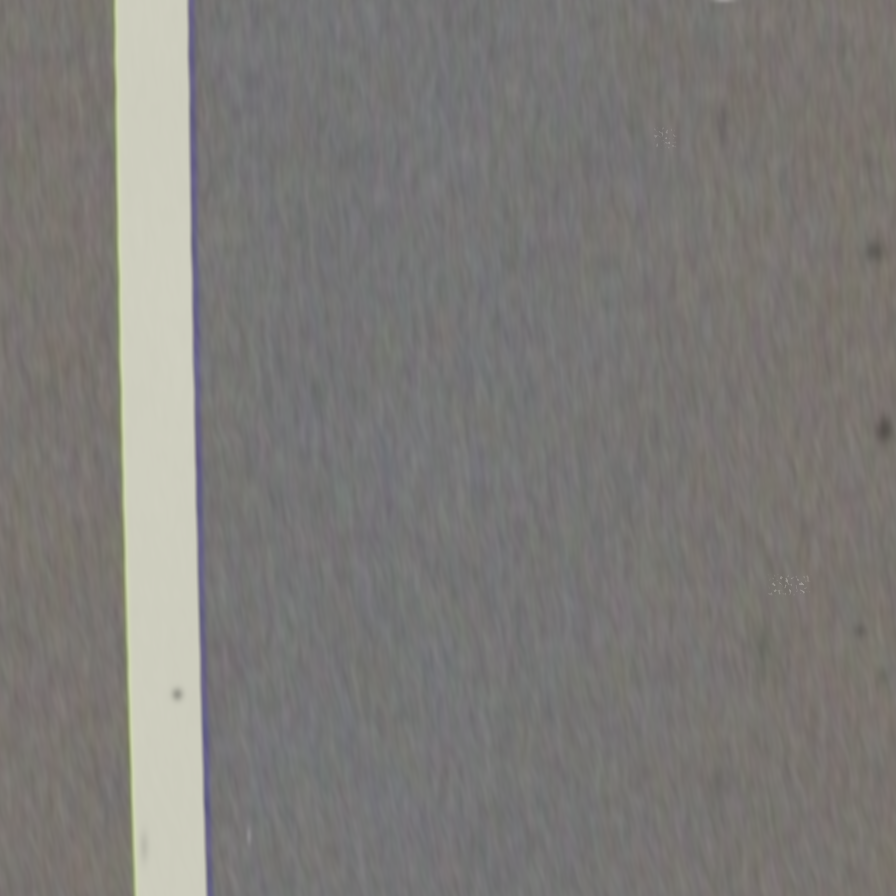
Give the GLSL for this texture, as a three.js fragment shader.

```glsl
// Grey asphalt with a pale painted line that bends slightly down the left side.
// Layers of stretched gradient noise make the streaky grain and its colour tints;
// the line is a pair of quadratic edges with coloured fringes, plus soft stains.
varying vec2 vUv;

vec2 hashGradient(vec2 cell) {
  vec3 p = fract(vec3(cell.xyx) * vec3(0.1031, 0.1030, 0.0973));
  p += dot(p, p.yzx + 33.33);
  return fract((p.xx + p.yz) * p.zy) * 2.0 - 1.0;
}

float gradientNoise(vec2 p) {
  vec2 i = floor(p), f = fract(p);
  vec2 u = f * f * f * (f * (f * 6.0 - 15.0) + 10.0);
  float a = dot(hashGradient(i), f);
  float b = dot(hashGradient(i + vec2(1.0, 0.0)), f - vec2(1.0, 0.0));
  float c = dot(hashGradient(i + vec2(0.0, 1.0)), f - vec2(0.0, 1.0));
  float d = dot(hashGradient(i + 1.0), f - 1.0);
  return mix(mix(a, b, u.x), mix(c, d, u.x), u.y);
}

// Soft elliptical spot, 1 at its centre
float spot(vec2 p, vec2 centre, vec2 radius) {
  vec2 q = (p - centre) / radius;
  return exp(-dot(q, q));
}

// Small patch of thin pale scratches
float scratches(vec2 p, vec2 centre, vec2 radius) {
  float ticks = gradientNoise(p * vec2(330.0, 170.0) + p.y * 90.0);
  vec2 q = abs(p - centre) / radius;
  return smoothstep(0.05, 0.4, ticks) * (1.0 - smoothstep(0.6, 1.1, max(q.x, q.y)));
}

void main() {
  vec2 p = vUv;
  float down = 1.0 - p.y;

  // Streaks lean a little more towards the bottom
  vec2 s = vec2(p.x - 0.05 * down - 0.07 * down * down, p.y);
  s.x += 0.003 * gradientNoise(p * vec2(14.0, 18.0));
  float grain = 0.50 * gradientNoise(s * vec2(105.0, 26.0) + 7.0)
              + 0.35 * gradientNoise(s * vec2(190.0, 52.0) + 31.0)
              + 0.25 * gradientNoise(s * vec2(52.0, 13.0) + 53.0);
  float cloud = gradientNoise(p * vec2(7.0, 5.0) + 11.0);

  // Road: neutral in the middle, warmer towards both sides
  float warm = max(smoothstep(0.5, 1.0, p.x), 0.85 * (1.0 - smoothstep(0.1, 0.32, p.x)));
  vec3 road = mix(vec3(0.457, 0.457, 0.458), vec3(0.474, 0.453, 0.432), warm);
  road += 0.085 * grain + 0.014 * cloud;

  // Faint green-magenta and yellow-blue tints
  float greenTint = gradientNoise(s * vec2(62.0, 17.0) + 83.0)
                  + 0.6 * gradientNoise(p * vec2(17.0, 11.0) + 19.0);
  float blueTint = gradientNoise(s * vec2(48.0, 14.0) + 137.0)
                 + 0.6 * gradientNoise(p * vec2(13.0, 9.0) + 61.0);
  road += 0.020 * greenTint * vec3(-0.7, 0.8, -0.3);
  road += 0.022 * blueTint * vec3(-0.5, -0.3, 1.0);

  // Dark stains on the right
  float stain = 0.24 * spot(p, vec2(0.977, 0.719), vec2(0.011, 0.013));
  stain += 0.28 * spot(p, vec2(0.988, 0.519), vec2(0.010, 0.015));
  stain += 0.12 * spot(p, vec2(0.807, 0.857), vec2(0.005, 0.020));
  stain += 0.15 * spot(p, vec2(0.961, 0.296), vec2(0.007, 0.008));
  stain += 0.08 * spot(p, vec2(0.853, 0.272), vec2(0.014, 0.030));
  stain += 0.07 * spot(p, vec2(0.800, 0.125), vec2(0.012, 0.020));
  stain += 0.07 * spot(p, vec2(0.985, 0.245), vec2(0.008, 0.012));
  road *= 1.0 - stain;

  // Pale scuffs
  road += 0.13 * scratches(p, vec2(0.880, 0.347), vec2(0.026, 0.012));
  road += 0.10 * scratches(p, vec2(0.742, 0.846), vec2(0.014, 0.013));
  road += 0.10 * spot(p, vec2(0.278, 0.067), vec2(0.003, 0.010));
  road += 0.14 * spot(p, vec2(0.808, 1.0), vec2(0.012, 0.003));

  // Painted line between two gently bending edges
  float wobble = 0.0012 * gradientNoise(vec2(3.0, p.y * 24.0));
  float left = p.x - (0.1280 + 0.0108 * down + 0.0120 * down * down) - wobble;
  float right = p.x - (0.2098 + 0.0107 * down + 0.0102 * down * down) - wobble;
  float line = smoothstep(-0.0030, 0.0030, left) * (1.0 - smoothstep(-0.0030, 0.0030, right));
  vec3 paint = vec3(0.806, 0.805, 0.747) + 0.014 * grain + 0.012 * cloud;
  paint *= 1.0 - 0.26 * spot(p, vec2(0.198, 0.225), vec2(0.006, 0.007));
  paint *= 1.0 - 0.09 * spot(p, vec2(0.161, 0.055), vec2(0.005, 0.018));

  // Blue shade outside the right edge, yellow-green light on the left edge
  float blueFringe = exp(-pow((right - 0.004) / 0.0045, 2.0));
  float limeFringe = exp(-pow(left / 0.0040, 2.0));
  road += blueFringe * vec3(-0.070, -0.080, 0.065);
  vec3 color = mix(road, paint, line);
  color += limeFringe * vec3(0.015, 0.055, -0.060);

  gl_FragColor = vec4(color, 1.0);
}
```
